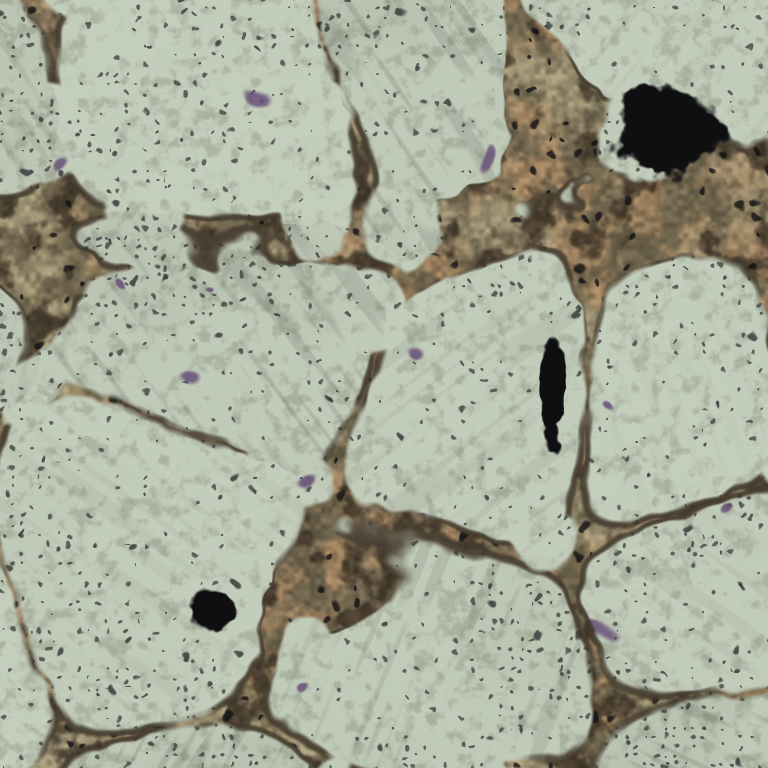
This texture is drawn by a WebGL 1 fragment shader. Its source:

```glsl
precision highp float;
// Thin section of sandstone: pale speckled grains, brown cement and black opaque minerals.
uniform vec2 u_resolution;

const vec3 QUARTZ = vec3(0.77, 0.81, 0.74);
const vec3 QUARTZ_SHADE = vec3(0.62, 0.65, 0.58);
const vec3 TAN = vec3(0.61, 0.57, 0.45);
const vec3 RUST = vec3(0.62, 0.47, 0.33);
const vec3 BROWN = vec3(0.43, 0.39, 0.30);
const vec3 UMBER = vec3(0.24, 0.20, 0.15);
const vec3 OPAQUE = vec3(0.06, 0.06, 0.07);
const vec3 SPECK = vec3(0.22, 0.23, 0.23);
const vec3 VIOLET = vec3(0.38, 0.28, 0.45);

float hash(vec2 p) {
  vec3 q = fract(p.xyx * 0.1031);
  q += dot(q, q.yzx + 33.33);
  return fract((q.x + q.y) * q.z);
}

vec2 hash2(vec2 p) {
  return vec2(hash(p), hash(p + 57.3));
}

float noise(vec2 p) {
  vec2 i = floor(p), f = fract(p);
  f = f * f * (3.0 - 2.0 * f);
  vec2 e = vec2(1.0, 0.0);
  return mix(mix(hash(i), hash(i + e), f.x),
             mix(hash(i + e.yx), hash(i + e.xx), f.x), f.y);
}

float fbm(vec2 p) {
  float sum = 0.0, amp = 0.533;
  for (int i = 0; i < 4; i++) {
    sum += amp * noise(p);
    p = mat2(1.6, 1.2, -1.2, 1.6) * p + 7.1;
    amp *= 0.5;
  }
  return sum;
}

vec2 seedOffset(vec2 cell) {
  return 0.12 + 0.76 * hash2(cell);
}

// Voronoi grain: xy = cell id, z = distance to a border with rounded corners.
vec3 grain(vec2 p, float sharpness) {
  vec2 base = floor(p), id = base, toSeed = vec2(0.0);
  float nearest = 9.0;
  for (int y = -1; y <= 1; y++)
  for (int x = -1; x <= 1; x++) {
    vec2 cell = base + vec2(x, y);
    vec2 d = cell + seedOffset(cell) - p;
    if (dot(d, d) < nearest) { nearest = dot(d, d); toSeed = d; id = cell; }
  }
  float sum = 0.0;
  for (int y = -2; y <= 2; y++)
  for (int x = -2; x <= 2; x++) {
    if (x == 0 && y == 0) continue;
    vec2 cell = id + vec2(x, y);
    vec2 d = cell + seedOffset(cell) - p;
    float border = dot(0.5 * (d + toSeed), normalize(d - toSeed));
    sum += exp(-sharpness * border);
  }
  return vec3(id, -log(max(sum, 1e-9)) / sharpness);
}

// Scattered soft dots; radius is a fraction of the cell.
float specks(vec2 p, float scale, float density, float radius) {
  p *= scale;
  p += 0.5 * vec2(noise(p * 1.7), noise(p * 1.7 + 31.0));
  vec2 cell = floor(p);
  vec2 center = 0.3 + 0.4 * hash2(cell + 3.7);
  float r = radius * mix(0.5, 1.2, hash(cell + 11.9));
  float dot_ = 1.0 - smoothstep(0.55 * r, 1.25 * r, length(fract(p) - center));
  return dot_ * step(hash(cell + 23.1), density);
}

float glow(vec2 p, vec2 center, vec2 size) {
  vec2 d = (p - center) / size;
  return exp(-dot(d, d));
}

// Ragged opaque patch with a soft edge.
float opaquePatch(vec2 p, vec2 center, vec2 size) {
  float d = length((p - center) / size) + 1.3 * (fbm(p * 24.0) - 0.5);
  return 1.0 - smoothstep(0.9, 1.06, d);
}

// How far cement pushes into the grains.
float cementWidth(vec2 p) {
  float bandY = 0.62 + 0.8 * (p.x - 0.25) * (p.x - 0.25);
  float band = exp(-pow((p.y - bandY) / 0.055, 2.0)) * (1.0 - smoothstep(0.65, 0.9, p.x));
  float field = 0.75 * band + glow(p, vec2(0.80, 0.82), vec2(0.19, 0.15))
              + glow(p, vec2(0.45, 0.22), vec2(0.13, 0.065));
  return 0.008 + 0.32 * field * smoothstep(0.2, 0.6, fbm(p * 7.0 + 4.0));
}

vec3 quartzColor(vec2 p, vec2 id) {
  float tone = hash(id + 5.3);
  float mottle = smoothstep(0.48, 0.8, fbm(p * 75.0));
  float cloud = smoothstep(0.42, 0.72, fbm(p * 6.0 + id));
  vec3 color = mix(QUARTZ, QUARTZ_SHADE, 0.65 * mottle + 0.22 * cloud * tone + 0.15 * tone);
  // Faint cleavage streaks, turned differently in each grain
  float angle = 6.28 * hash(id + 9.7);
  vec2 along = vec2(cos(angle), sin(angle));
  vec2 q = vec2(dot(p, along), dot(p, vec2(-along.y, along.x)));
  color *= 1.0 - 0.13 * tone * smoothstep(0.6, 0.85, noise(q * vec2(9.0, 110.0)));
  // Inclusions, denser in clouds
  float density = mix(0.12, 0.42, cloud) * mix(0.6, 1.2, tone);
  color = mix(color, SPECK, 0.75 * specks(p, 80.0, density, 0.25));
  color = mix(color, SPECK, 0.85 * specks(p.yx + 0.37, 43.0, 0.4 * density, 0.19));
  return mix(color, VIOLET, 0.8 * specks(p, 13.0, 0.07, 0.14));
}

vec3 cementColor(vec2 p) {
  float rust = smoothstep(0.4, 0.65, fbm(p * 9.0 + 13.0));
  vec3 color = mix(BROWN, mix(TAN, RUST, 0.65 * rust), smoothstep(0.34, 0.62, fbm(p * 32.0)));
  color = mix(color, UMBER, 0.85 * smoothstep(0.5, 0.68, fbm(p * 26.0 + 41.0)));
  color *= 0.82 + 0.36 * noise(p * 140.0);
  return mix(color, OPAQUE, 0.8 * specks(p, 48.0, 0.2, 0.28));
}

void main() {
  vec2 p = gl_FragCoord.xy / u_resolution;
  vec2 warped = p + 0.05 * (vec2(fbm(p * 6.0), fbm(p * 6.0 + 19.0)) - 0.5)
              + 0.008 * (vec2(noise(p * 45.0), noise(p * 45.0 + 8.0)) - 0.5);

  // Large grains and the cement between them
  vec3 large = grain(warped * 2.8 + vec2(3.0, 7.0), 15.0);
  float depth = large.z - cementWidth(p);
  float cement = 1.0 - smoothstep(-0.012, 0.008, depth);

  // Small pale fragments floating in the cement
  vec3 small = grain(warped * 9.0, 12.0);
  float fragment = step(0.72, hash(small.xy + 2.9)) * smoothstep(0.03, 0.1, small.z);
  cement *= 1.0 - fragment;

  vec3 color = mix(quartzColor(p, large.xy), cementColor(p), cement);

  // Broken dark outlines of the grains
  float outline = 1.0 - smoothstep(0.003, 0.018, abs(depth));
  outline *= smoothstep(0.36, 0.6, fbm(p * 8.0 + 27.0)) * (1.0 - fragment);
  color = mix(color, UMBER, 0.85 * outline);

  float black = opaquePatch(p, vec2(0.865, 0.825), vec2(0.068, 0.06));
  black = max(black, opaquePatch(p, vec2(0.28, 0.205), vec2(0.03, 0.026)));
  black = max(black, opaquePatch(p, vec2(0.72, 0.49), vec2(0.015, 0.06)));
  gl_FragColor = vec4(mix(color, OPAQUE, black), 1.0);
}
```
